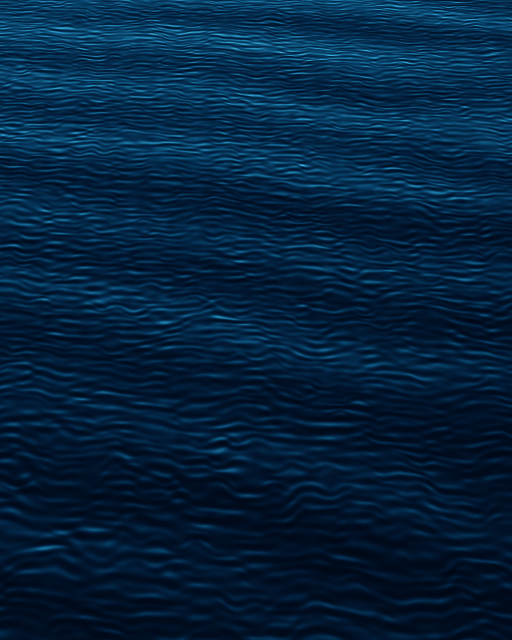
Give the GLSL for this texture, as a Shadertoy shader.

```glsl
// Dark blue open sea: slanted swells under fine wind ripples, receding upward.

const float TAU = 6.2831853;
const float HORIZON = 1.9;        // height of the vanishing line, above the canvas
const float SWELL_PERIOD = 0.08;  // swell spacing in depth units
const float BASE_LIGHT = -2.45;   // log brightness of average water
const float DEEP_GREEN = 0.028;   // green left in the darkest troughs

float hash(vec2 cell) {
    return fract(sin(dot(cell, vec2(127.1, 311.7))) * 43758.5453);
}

float noise(vec2 p) {
    vec2 cell = floor(p);
    vec2 f = fract(p);
    vec2 u = f * f * (3.0 - 2.0 * f);
    float low = mix(hash(cell), hash(cell + vec2(1.0, 0.0)), u.x);
    float high = mix(hash(cell + vec2(0.0, 1.0)), hash(cell + vec2(1.0, 1.0)), u.x);
    return mix(low, high, u.y);
}

float signedNoise(vec2 p) {
    return 2.0 * noise(p) - 1.0;
}

// Canvas position to the water plane: x across, y in depth.
vec2 toWater(vec2 p) {
    float depth = 1.0 / (HORIZON - p.y);
    return vec2((p.x - 0.4) * depth, depth);
}

// Broad bands that descend to the right, bent and broken by noise.
float swell(vec2 p, float depth) {
    float slanted = depth + 0.1 * p.x;
    float bend = 0.018 * signedNoise(vec2(p.x * 4.0, depth * 14.0) + 3.7);
    float phase = (slanted + bend - 0.667) / SWELL_PERIOD;
    float strength = mix(0.4, 1.1, noise(vec2(p.x * 3.0, depth * 20.0) + 11.3));
    float patches = signedNoise(vec2(p.x * 2.5, slanted * 24.0) + 29.0);
    return strength * cos(TAU * phase) + 0.45 * patches;
}

// One train of wavelets: a sine whose crests wander, fade and break.
float waveTrain(vec2 q, float frequency, float spread, float seed) {
    vec2 cell = q * vec2(spread, 0.45 * frequency) + seed;
    float wander = 0.5 * signedNoise(cell);
    float strength = mix(0.1, 1.5, noise(cell * vec2(0.8, 1.1) + 41.0));
    return strength * sin(TAU * (frequency * q.y + wander));
}

// Crossing wave trains, each finer than the last, with a little fine chop.
float ripples(vec2 water) {
    float bend = 0.004 * signedNoise(water * vec2(16.0, 22.0));
    float frequency = 104.0;
    float spread = 34.0;
    float lean = 0.09;
    float sum = 0.0;
    for (int i = 0; i < 3; i++) {
        vec2 q = vec2(water.x, water.y + bend + lean * water.x);
        sum += waveTrain(q, frequency, spread, 17.0 * float(i));
        frequency *= 1.37;
        spread *= 1.3;
        lean *= -0.8;
    }
    float chop = signedNoise((water + vec2(0.0, bend)) * vec2(95.0, 340.0));
    return (sum + 0.6 * chop) / 3.0;
}

// Deep navy to teal blue, led by the green channel.
vec3 waterColor(float green) {
    return vec3(0.5 * green * green, green, 1.13 * pow(green, 0.75));
}

void mainImage(out vec4 fragColor, in vec2 fragCoord) {
    vec2 p = fragCoord / iResolution.y;
    vec2 water = toWater(p);

    // Log brightness: sky reflection grows with distance, then waves modulate it.
    float light = BASE_LIGHT + 2.0 * (p.y - 0.5) - 0.3 * (p.x - 0.4);
    light += 0.46 * swell(p, water.y);
    light += mix(1.8, 1.4, p.y) * ripples(water);

    // Soft ceiling keeps the brightest crests from washing out.
    float glow = exp(light);
    float green = DEEP_GREEN + glow / (1.0 + 0.8 * glow);
    fragColor = vec4(waterColor(green), 1.0);
}
```
